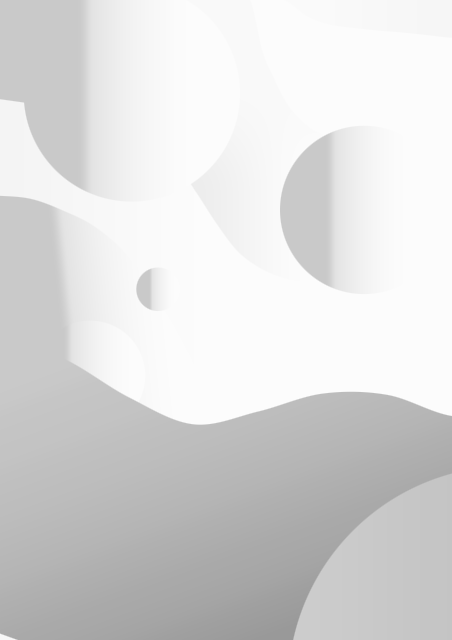
A WebGL 2 fragment shader for this background:

```glsl
#version 300 es
precision highp float;

uniform vec2 u_resolution;
out vec4 fragColor;

const float SHADOW = 0.79;
const float PAPER = 0.988;

// Heights of the flowing edges, evenly spaced from left to right
const float WAVE[8] = float[8](0.473, 0.439, 0.379, 0.337, 0.357, 0.385, 0.383, 0.350);
const float HILL[8] = float[8](0.694, 0.689, 0.671, 0.646, 0.603, 0.534, 0.444, 0.330);
const float FOLD_LOW[8] = float[8](0.746, 0.701, 0.651, 0.608, 0.583, 0.568, 0.560, 0.557);
const float FOLD_HIGH[8] = float[8](1.0, 0.919, 0.874, 0.837, 0.814, 0.798, 0.788, 0.781);
const float CREST[8] = float[8](1.0, 0.974, 0.961, 0.956, 0.952, 0.949, 0.945, 0.941);

// Smooth spline through eight heights between two x positions
float curve(float x, float left, float right, float h[8]) {
    float s = clamp((x - left) / (right - left), 0.0, 1.0) * 7.0;
    int i = min(int(s), 6);
    float t = s - float(i);
    float a = h[max(i - 1, 0)], b = h[i], c = h[i + 1], d = h[min(i + 2, 7)];
    return b + 0.5 * t * (c - a + t * (2.0 * a - 5.0 * b + 4.0 * c - d
        + t * (3.0 * (b - c) + d - a)));
}

// Antialiased coverage, positive inside
float cover(float d) {
    return clamp(0.5 + d / max(fwidth(d), 1e-5), 0.0, 1.0);
}

float disc(vec2 p, vec2 center, float radius) {
    return cover(radius - length(p - center));
}

// Flat shadow, a quick step, then a slow fade to white
float sheen(float x, float start, float end) {
    float t = (x - start) / (end - start);
    float fade = 1.0 - clamp(t, 0.0, 1.0);
    return mix(SHADOW, 0.88, smoothstep(-0.07, 0.07, t)) + 0.108 * (1.0 - fade * fade);
}

float hash(float n) {
    return fract(sin(n * 127.1) * 43758.5);
}

float noise(float x) {
    float i = floor(x);
    return mix(hash(i), hash(i + 1.0), smoothstep(0.0, 1.0, x - i));
}

// Diagonal darkening with faint streaks
float waveTone(vec2 p) {
    float along = 0.35 * p.x + 0.94 * (1.0 - p.y);
    float s = clamp((along - 0.50) / 0.583, 0.0, 1.0);
    float streak = noise(along * 34.0) - 0.5;
    return SHADOW - 0.19 * pow(s, 1.6) + 0.008 * streak;
}

void main() {
    vec2 p = gl_FragCoord.xy / u_resolution.y;

    // Paper with a soft left shade
    float tone = mix(0.955, PAPER, smoothstep(-0.05, 0.36, p.x));

    // Pale crest in the upper right
    float crest = cover(p.y - curve(p.x, 0.443, 0.706, CREST));
    tone = mix(tone, mix(0.982, 0.965, smoothstep(0.45, 0.7, p.x)), crest);

    // Curved fold behind the large discs
    float fold = cover(p.y - curve(p.x, 0.273, 0.501, FOLD_LOW))
        * cover(curve(p.x, 0.391, 0.527, FOLD_HIGH) - p.y) * step(0.273, p.x);
    float foldTone = mix(0.925, PAPER, smoothstep(0.28, 0.49, p.x));
    foldTone = mix(foldTone, 0.977, smoothstep(0.70, 0.88, p.y) * step(p.x, 0.55));
    tone = mix(tone, foldTone, fold * (1.0 - smoothstep(0.49, 0.56, p.x)));

    // Upper left block and large disc
    float block = cover(p.y - 0.845 + 0.14 * p.x) * step(p.x, 0.13);
    tone = mix(tone, SHADOW, block);
    tone = mix(tone, sheen(p.x, 0.134, 0.313), disc(p, vec2(0.206, 0.854), 0.169));

    // Left hill with a slanted shadow line
    float hill = cover(curve(p.x, 0.0, 0.345, HILL) - p.y);
    float hillStart = 0.0885 + 0.105 * (0.661 - p.y);
    tone = mix(tone, sheen(p.x, hillStart, hillStart + 0.17), hill);

    // Smaller discs
    tone = mix(tone, sheen(p.x, 0.107, 0.215), disc(p, vec2(0.141, 0.413), 0.086));
    tone = mix(tone, sheen(p.x, 0.236, 0.277), disc(p, vec2(0.247, 0.548), 0.034));
    tone = mix(tone, sheen(p.x, 0.518, 0.645), disc(p, vec2(0.569, 0.672), 0.1315));

    // Foreground wave
    tone = mix(tone, waveTone(p), cover(curve(p.x, 0.0, 0.706, WAVE) - p.y));

    // Lower right disc and the light corner
    float discTone = mix(0.80, 0.77, smoothstep(0.46, 0.72, p.x));
    tone = mix(tone, discTone, disc(p, vec2(0.796, -0.074), 0.346));
    tone = mix(tone, 0.97, cover(0.010 - 0.36 * p.x - p.y));

    fragColor = vec4(vec3(tone), 1.0);
}
```
